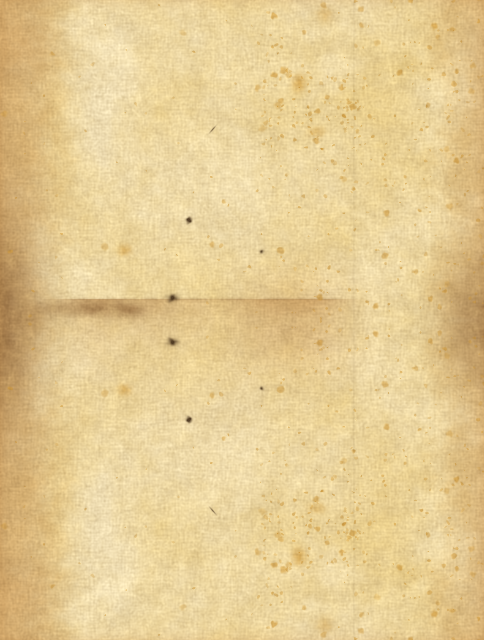
This texture is drawn by a Shadertoy shader. Its source:

```glsl
// Aged parchment, mirrored about its middle: cream mottling, browned margins,
// a creased fold with stains, scattered foxing, pinholes and a woven grain.
// Layers of gradient noise and soft gaussian stains are blended in sequence.

#define PALE   vec3(0.945, 0.875, 0.705)
#define GOLD   vec3(0.905, 0.795, 0.525)
#define TAN    vec3(0.790, 0.615, 0.375)
#define UMBER  vec3(0.520, 0.355, 0.190)
#define OCHRE  vec3(0.790, 0.580, 0.220)
#define FOLD_Y 0.5325
#define GRAIN  0.085
#define WEAVE  0.070
#define RELIEF 0.130

vec2 hash2(vec2 p) {
    vec3 h = fract(p.xyx * vec3(0.1031, 0.1030, 0.0973));
    h += dot(h, h.yzx + 33.33);
    return fract((h.xx + h.yz) * h.zy);
}

float gradNoise(vec2 p) {
    vec2 i = floor(p), f = fract(p);
    vec2 u = f * f * f * (f * (f * 6.0 - 15.0) + 10.0);
    vec2 e = vec2(0.0, 1.0);
    float a = dot(hash2(i) * 2.0 - 1.0, f);
    float b = dot(hash2(i + e.yx) * 2.0 - 1.0, f - e.yx);
    float c = dot(hash2(i + e.xy) * 2.0 - 1.0, f - e.xy);
    float d = dot(hash2(i + e.yy) * 2.0 - 1.0, f - e.yy);
    return mix(mix(a, b, u.x), mix(c, d, u.x), u.y);
}

float fbm(vec2 p) {
    float sum = 0.0, amp = 0.6;
    for (int i = 0; i < 4; i++) {
        sum += amp * gradNoise(p);
        p = mat2(1.6, 1.2, -1.2, 1.6) * p + 17.3;
        amp *= 0.55;
    }
    return sum;
}

float stain(vec2 d, vec2 size) {
    d /= size;
    return exp(-dot(d, d));
}

// Likelihood of a foxing spot: two upright clusters, then the right side
float foxDensity(vec2 c) {
    return 0.75 * stain(c - vec2(0.55, 0.31), vec2(0.014, 0.07))
         + 0.55 * stain(c - vec2(0.427, 0.34), vec2(0.022, 0.09))
         + 0.25 * stain(c - vec2(0.49, 0.32), vec2(0.06, 0.08))
         + 0.40 * stain(c - vec2(0.49, 0.045), vec2(0.025, 0.04))
         + 0.13 * smoothstep(0.36, 0.75, c.x) + 0.015;
}

float foxing(vec2 p, float cells, float density) {
    vec2 base = floor(p * cells);
    float cover = 0.0;
    for (int k = 0; k < 9; k++) {
        vec2 id = base + vec2(k % 3, k / 3) - 1.0;
        vec2 rnd = hash2(id + cells), jitter = hash2(id + 71.7);
        float on = step(rnd.x, density * foxDensity((id + 0.5) / cells));
        float radius = mix(0.16, 0.44, rnd.y);
        float d = length(p * cells - id - jitter);
        cover = max(cover, on * (1.0 - smoothstep(radius * 0.35, radius, d)) * mix(0.45, 1.0, jitter.x));
    }
    return cover;
}

void mainImage(out vec4 fragColor, in vec2 fragCoord) {
    vec2 q = fragCoord / iResolution.y;
    float right = iResolution.x / iResolution.y - q.x;
    vec2 m = vec2(q.x, abs(q.y - 0.5));
    float broad = fbm(m * 7.0 + 3.1), mottle = fbm(m * 34.0 + 9.0);
    float below = FOLD_Y - q.y;

    // Cream ground with pale and golden areas
    float light = 0.56 + 0.85 * broad + 0.4 * mottle
        + 0.40 * stain(m - vec2(0.15, 0.36), vec2(0.06, 0.13))
        - 0.25 * stain(m - vec2(0.62, 0.30), vec2(0.09, 0.16))
        - 0.30 * stain(m - vec2(0.09, 0.28), vec2(0.025, 0.16));
    vec3 col = mix(GOLD, PALE, clamp(light, 0.0, 1.0));

    // Browned margins
    float wobble = 0.07 * broad + 0.035 * mottle;
    float leftTan = 1.0 - smoothstep(0.0, 0.125, q.x + wobble);
    float rightTan = 1.0 - smoothstep(0.0, 0.105, right + wobble);
    float rim = exp(-(0.5 - m.y) / 0.010) + exp(-right / 0.010) + exp(-q.x / 0.008);
    float corner = stain(m - vec2(0.04, 0.43), vec2(0.06, 0.05));
    col = mix(col, TAN, clamp(0.65 * leftTan + 0.45 * rightTan + 0.25 * rim + 0.25 * corner, 0.0, 0.9));
    float dark = 0.55 * stain(vec2(q.x + wobble, m.y), vec2(0.07, 0.15))
               + 0.48 * stain(vec2(right + wobble, m.y), vec2(0.055, 0.085));
    col = mix(col, UMBER, clamp(dark * (1.0 + 1.4 * mottle), 0.0, 0.8));

    // Fold: shaded underside, sharp lip and a long smear at the left
    float edge = smoothstep(-0.001, 0.001, below);
    float span = smoothstep(0.05, 0.16, q.x) * (1.0 - smoothstep(0.46, 0.60, q.x));
    float shade = 0.55 * edge * span * exp(-max(below, 0.0) / 0.06) * (1.0 + 1.6 * broad)
                + 0.30 * stain(m - vec2(0.46, 0.03), vec2(0.085, 0.055));
    col = mix(col, TAN, clamp(shade, 0.0, 0.8));
    float smear = edge * (0.50 * stain(q - vec2(0.14, 0.518), vec2(0.08, 0.012))
                + 0.25 * stain(q - vec2(0.20, 0.513), vec2(0.025, 0.012)));
    smear += 0.28 * span * exp(-abs(below) / 0.0018);
    col = mix(col, UMBER, clamp(smear * (1.0 + 1.3 * mottle), 0.0, 0.8));

    // Foxing: large spots, small specks and a few soft blots
    vec2 warped = m + 0.004 * vec2(gradNoise(m * 130.0), gradNoise(m * 130.0 + 40.0));
    float fox = 0.62 * foxing(warped, 56.0, 0.9) + 0.55 * foxing(warped, 115.0, 0.8);
    fox += 0.65 * stain(warped - vec2(0.467, 0.370), vec2(0.010, 0.013))
         + 0.40 * stain(warped - vec2(0.495, 0.294), vec2(0.013, 0.008))
         + 0.55 * stain(warped - vec2(0.195, 0.109), vec2(0.010, 0.009))
         + 0.40 * stain(warped - vec2(0.508, 0.477), vec2(0.012, 0.012));
    col = mix(col, OCHRE, clamp(fox, 0.0, 0.85));

    // Pinholes, a short scratch and a faint upright rule
    float pin = stain(warped - vec2(0.2956, 0.155), vec2(0.0040))
              + stain(warped - vec2(0.2695, 0.0345), vec2(0.0065, 0.0055))
              + 0.8 * stain(warped - vec2(0.409, 0.107), vec2(0.0032));
    vec2 s = mat2(0.75, 0.66, -0.66, 0.75) * (m - vec2(0.3325, 0.298));
    pin += 0.6 * stain(s.yx, vec2(0.0065, 0.0012)) + 0.09 * exp(-abs(q.x - 0.553) / 0.001);
    col = mix(col, UMBER * 0.5, clamp(pin, 0.0, 0.9));

    // Wrinkle relief, woven fibres and grain
    float relief = fbm(m * 13.0) - fbm(m * 13.0 + vec2(0.14, 0.18));
    float weave = gradNoise(q * vec2(55.0, 260.0)) + gradNoise(q * vec2(260.0, 55.0));
    float tone = RELIEF * relief + WEAVE * weave + GRAIN * gradNoise(q * 235.0);
    col *= 1.0 + tone * vec3(0.85, 1.0, 1.25);
    fragColor = vec4(clamp(col, 0.0, 1.0), 1.0);
}
```
